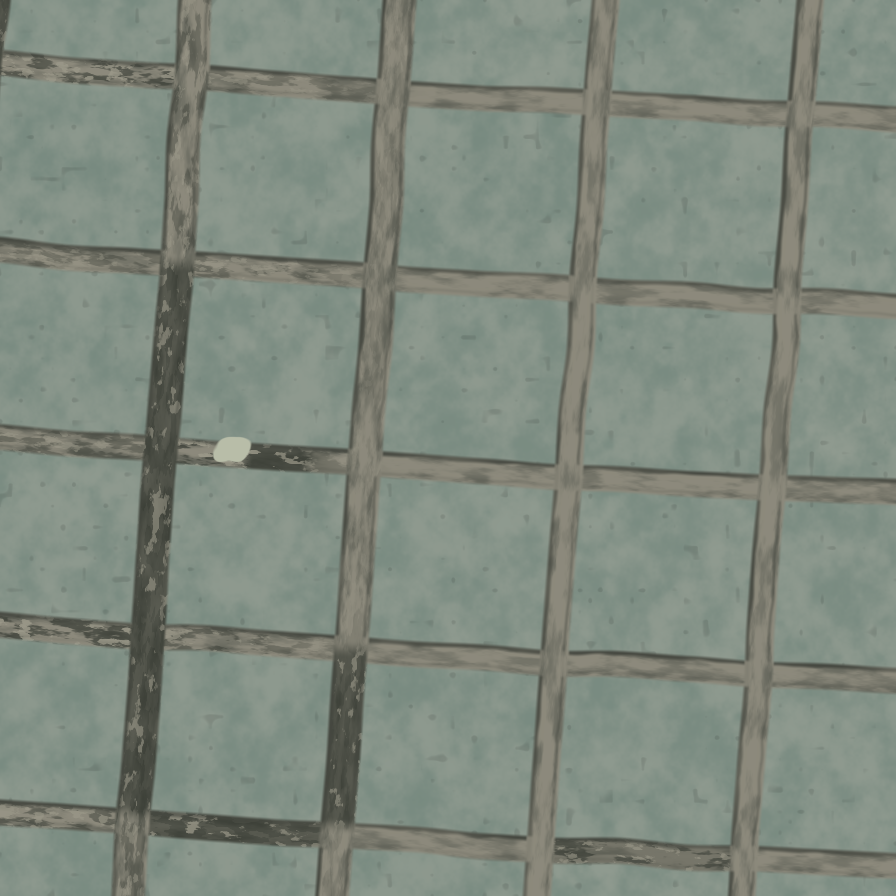
Write a WebGL 2 fragment shader that draws this texture.

```glsl
#version 300 es
precision highp float;
// Weathered grey-green square tiles in a slightly tilted grid of worn, soiled grout.
uniform vec2 u_resolution;
out vec4 fragColor;

const vec2 PITCH = vec2(0.2285, 0.2085);   // tile spacing
const vec2 FIRST = vec2(0.219, 0.0716);    // first grout lines, from the top left
const float SOFT = 0.0024;                 // edge softness

const vec3 TILE_DARK = vec3(0.475, 0.545, 0.505);
const vec3 TILE_LIGHT = vec3(0.555, 0.600, 0.557);
const vec3 GROUT = vec3(0.515, 0.505, 0.455);
const vec3 GROUT_SHADE = vec3(0.40, 0.405, 0.365);
const vec3 CREASE = vec3(0.27, 0.28, 0.25);
const vec3 SOIL = vec3(0.20, 0.215, 0.185);
const vec3 FLAKE = vec3(0.61, 0.60, 0.54);
const vec3 CHIP = vec3(0.72, 0.74, 0.66);

float hash(vec2 p) {
    vec3 q = fract(vec3(p.xyx) * 0.1031);
    q += dot(q, q.yzx + 33.33);
    return fract((q.x + q.y) * q.z);
}

float noise(vec2 p) {
    vec2 i = floor(p), f = fract(p);
    f = f * f * (3.0 - 2.0 * f);
    return mix(mix(hash(i), hash(i + vec2(1, 0)), f.x),
               mix(hash(i + vec2(0, 1)), hash(i + vec2(1, 1)), f.x), f.y);
}

float fbm(vec2 p) {
    float sum = 0.0, amp = 0.5;
    for (int i = 0; i < 4; i++) {
        sum += amp * noise(p);
        p = p * 2.03 + 17.0;
        amp *= 0.5;
    }
    return sum / 0.9375;
}

// 1 between lo and hi, with blurred ends
float band(float x, float lo, float hi, float blur) {
    return smoothstep(lo - blur, lo + blur, x) * (1.0 - smoothstep(hi - blur, hi + blur, x));
}

float stripe(float offset, float halfWidth) {
    return band(offset, -halfWidth, halfWidth, SOFT);
}

vec3 tileColor(vec2 p, vec2 cell) {
    float mottle = 0.65 * fbm(p * vec2(34.0, 26.0)) + 0.35 * fbm(p * 75.0 + 40.0);
    float tone = smoothstep(0.22, 0.75, mottle) + 0.12 * (hash(cell + 50.0) - 0.5);
    vec3 c = mix(TILE_DARK, TILE_LIGHT, tone + 0.12 * (p.x - 0.5));
    float speck = smoothstep(0.86, 0.97, noise(p * 85.0 + 9.0));
    return c * (1.0 - 0.10 * speck);
}

// offset: across the line; along: distance down it; open: 0 where lines cross
vec3 groutColor(float offset, float along, float halfWidth, float id,
                float wear, float soil, float open, float farCrease) {
    vec2 grain = vec2(offset * 110.0 + id * 31.0, along * 32.0);
    float streak = fbm(grain);
    vec3 c = mix(GROUT_SHADE, GROUT * 1.06, smoothstep(0.2, 0.62, streak));
    c = mix(c, GROUT * 1.08, 0.35 * exp(-pow(offset / (halfWidth * 0.5), 2.0)));

    // soil with pale broken flakes
    float dirt = clamp(soil + wear * smoothstep(0.46, 0.62, fbm(grain * 1.4 + 71.0)), 0.0, 1.0);
    c = mix(c, mix(SOIL, CREASE * 1.15, streak), dirt * 0.9);
    float flakes = smoothstep(0.60, 0.70, fbm(grain * vec2(1.3, 2.2) + 23.0));
    c = mix(c, FLAKE, flakes * max(wear, soil * 0.7));

    // shadowed near edge and a finer crease on the far side
    float ragged = 0.0025 * (noise(vec2(along * 45.0, id)) - 0.5);
    float nearEdge = band(offset, -halfWidth - 0.003, -halfWidth + 0.0045 + ragged, SOFT);
    float farEdge = band(offset, halfWidth - 0.006 + ragged, halfWidth - 0.0035 + ragged, SOFT);
    float strength = 0.5 + 0.5 * noise(vec2(along * 14.0, id + 8.0));
    return mix(c, CREASE, open * strength * max(nearEdge, farEdge * farCrease));
}

void main() {
    vec2 p = gl_FragCoord.xy / u_resolution;
    p.y = 1.0 - p.y;

    // tilted grid; whole numbers lie on the grout lines
    vec2 wobble = vec2(noise(p * vec2(4.0, 13.0)), noise(p * vec2(13.0, 4.0) + 5.0)) - 0.5;
    vec2 tilted = p + vec2(0.077 * p.y, 0.017 * p.x * p.x - 0.078 * p.x);
    vec2 grid = (tilted - FIRST + 0.005 * wobble) / PITCH;
    vec2 line = floor(grid + 0.5), cell = floor(grid);
    vec2 offset = (grid - line) * PITCH;

    vec2 halfWidth = vec2(0.0155 + 0.0035 * step(line.x, 1.5), 0.0145);
    float vertical = stripe(offset.x, halfWidth.x);
    float horizontal = stripe(offset.y, halfWidth.y);

    // wear gathers to the left; soil fills the lower left joints
    float leftWear = 1.0 - smoothstep(0.3, 1.3, grid.x);
    float columnWear = 0.5 * (1.0 - smoothstep(-0.2, 1.8, line.x));
    float columnSoil = 0.85 * band(grid.y, 1.0 + 2.0 * line.x, 3.95, 0.05);
    float lowRow = step(3.5, line.y) * step(line.y, 4.5);
    float evenCell = lowRow * step(-0.5, cell.x) * (1.0 - mod(cell.x, 2.0));
    float rowSoil = evenCell * mix(0.8, 0.35, step(1.0, cell.x));
    float rowWear = max(leftWear * (0.45 + 0.45 * hash(cell.xx + line.y)), evenCell * 0.6);
    float hole = step(1.5, line.y) * step(line.y, 2.5) * band(grid.x, 0.42, 0.72, 0.04);
    rowSoil = max(rowSoil, hole);

    vec3 color = tileColor(p, cell);
    vec3 rowGrout = groutColor(offset.y, p.x, halfWidth.y, line.y + 20.0,
                               rowWear, rowSoil, 1.0 - vertical, 0.25);
    vec3 columnGrout = groutColor(offset.x, p.y, halfWidth.x, line.x + 3.0,
                                  columnWear, columnSoil, 1.0 - 0.8 * horizontal, 0.7);
    color = mix(color, rowGrout, horizontal);
    color = mix(color, columnGrout, vertical);

    // one loose pale chip beside the hole
    vec2 chip = abs(p - vec2(0.259, 0.502) + vec2(0.3 * (p.y - 0.502), 0.0)) / vec2(0.021, 0.014);
    float chipShape = pow(chip.x, 3.0) + pow(chip.y, 3.0) + 0.5 * (noise(p * 90.0) - 0.5);
    color = mix(color, CHIP, 1.0 - smoothstep(0.7, 1.1, chipShape));

    fragColor = vec4(color, 1.0);
}
```
